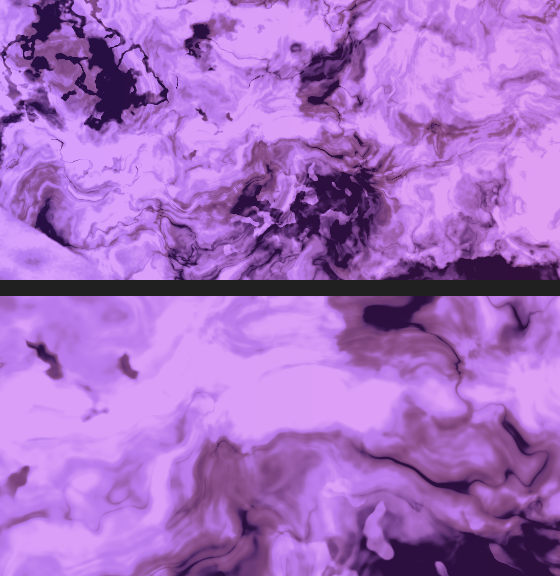
Top: the whole. Bottom: its middle third, enlarged.
This texture is drawn by a Shadertoy shader. Its source:

```glsl
// Weathered violet rock face: pale lilac mineral crossed by brown veins,
// with dark curled flecks, a banded dark mound and shaded ledges.
// Warped fractal noise gives one tone value, which a colour ramp paints.

#define WARP 0.55          // bend of the mineral flow
#define BODY_SCALE 4.0     // size of the pale clouds
#define BODY_CONTRAST 1.5  // light and dark in the clouds
#define VEIN_DEPTH 0.50    // darkness of the veins
#define FLECK_SCALE 13.0   // size of the curled flecks
#define RELIEF 1.7         // strength of the side light
#define GRAIN 0.07         // fine surface grain
#define BRIGHTNESS 0.78    // tone of the bare mineral

const vec3 INK   = vec3(0.17, 0.06, 0.25);
const vec3 PLUM  = vec3(0.41, 0.22, 0.51);
const vec3 MAUVE = vec3(0.63, 0.39, 0.74);
const vec3 LILAC = vec3(0.73, 0.48, 0.92);
const vec3 PALE  = vec3(0.86, 0.62, 0.97);
const vec3 BROWN = vec3(0.50, 0.27, 0.43);

float hash(vec2 p) {
    vec3 a = fract(vec3(p.xyx) * 0.1031);
    a += dot(a, a.yzx + 33.33);
    return fract((a.x + a.y) * a.z);
}

float noise(vec2 p) {
    vec2 i = floor(p), f = fract(p);
    f = f * f * (3.0 - 2.0 * f);
    return mix(mix(hash(i), hash(i + vec2(1, 0)), f.x),
               mix(hash(i + vec2(0, 1)), hash(i + vec2(1, 1)), f.x), f.y);
}

float fbm(vec2 p) {
    float sum = 0.0, amp = 0.5;
    for (int i = 0; i < 5; i++) {
        sum += amp * noise(p);
        p = mat2(1.6, 1.2, -1.2, 1.6) * p + 17.3;
        amp *= 0.5;
    }
    return sum;
}

vec2 flow(vec2 p) {
    return vec2(fbm(p + 3.1), fbm(p + 41.7)) - 0.48;
}

// Thin line along the middle level of a noise field
float vein(vec2 p, float sharpness) {
    return exp(-abs(fbm(p) - 0.48) * sharpness);
}

// Soft tilted ellipse, 1 inside and 0 outside
float patchMask(vec2 p, vec2 centre, vec2 radii, float angle) {
    vec2 d = p - centre, u = vec2(cos(angle), sin(angle));
    d = vec2(dot(d, u), dot(d, vec2(-u.y, u.x)));
    return 1.0 - smoothstep(0.65, 1.2, length(d / radii));
}

vec3 ramp(float t) {
    vec3 c = mix(INK, PLUM, smoothstep(0.05, 0.32, t));
    c = mix(c, MAUVE, smoothstep(0.28, 0.55, t));
    c = mix(c, LILAC, smoothstep(0.52, 0.74, t));
    return mix(c, PALE, smoothstep(0.72, 1.0, t));
}

void mainImage(out vec4 fragColor, in vec2 fragCoord) {
    vec2 p = fragCoord / iResolution.y;
    vec2 w = flow(p * 3.0);
    vec2 q = p + WARP * w;
    vec2 e = p + 0.3 * w + 0.22 * flow(p * 11.0);

    // Cloudy mineral, veins and flat strata low down
    float tone = BRIGHTNESS + BODY_CONTRAST * (fbm(q * BODY_SCALE) - 0.48);
    float gate = smoothstep(0.38, 0.62, fbm(q * 2.5 + 9.0));
    tone -= VEIN_DEPTH * gate * vein(q * vec2(5.0, 7.0) + 7.0, 30.0);
    float low = 1.0 - smoothstep(0.35, 0.6, p.y);
    tone -= 0.30 * low * vein(q * vec2(2.5, 9.0) + 23.0, 28.0);

    // Curled flecks and ragged dark blots on the upper left
    float upper = smoothstep(0.40, 0.52, e.y) * (1.0 - smoothstep(0.80, 1.02, e.x));
    vec2 f = p * FLECK_SCALE + 5.0 * flow(p * 7.0);
    float curl = 1.0 - smoothstep(0.04, 0.12, abs(noise(f) - 0.5));
    float fleck = curl * smoothstep(0.52, 0.64, noise(f * 0.6 + 31.0));
    tone -= 0.60 * upper * fleck;
    float blot = patchMask(e, vec2(0.34, 0.75), vec2(0.13, 0.06), 1.2);
    blot = max(blot, patchMask(e, vec2(0.08, 0.67), vec2(0.09, 0.06), 2.3));
    blot = max(blot, patchMask(e, vec2(0.00, 0.52), vec2(0.04, 0.10), 0.0));
    blot = max(blot, 0.7 * patchMask(e, vec2(0.79, 0.90), vec2(0.13, 0.05), 1.6));
    tone -= 0.75 * blot;

    // Brown seam falling from the top toward the mound
    float seam = patchMask(e, vec2(1.23, 0.83), vec2(0.33, 0.12), 1.1);
    float core = patchMask(e, vec2(1.14, 0.75), vec2(0.23, 0.05), 1.1);
    tone -= 0.30 * seam + 0.32 * core;

    // Dark mound with arched bands and pale chips
    vec2 m = (e - vec2(1.05, 0.20)) * vec2(0.6, 1.0);
    float arch = noise(vec2(length(m) * 42.0, atan(m.y, m.x) * 3.0));
    float skirt = patchMask(e, vec2(1.05, 0.27), vec2(0.42, 0.27), 0.15);
    float mound = patchMask(e, vec2(1.06, 0.21), vec2(0.31, 0.16), 0.0);
    float chips = smoothstep(0.58, 0.72, noise(f * 1.7 + 50.0));
    tone -= skirt * (0.10 + 0.32 * arch) + mound * (0.45 - 0.45 * chips);

    // Ledge crease and the hollow below it, lower right
    float ledge = e.y - 0.02 - 0.57 * (e.x - 1.33);
    tone -= 0.28 * smoothstep(1.25, 1.4, p.x) * exp(-abs(ledge) * 55.0);
    float hollow = patchMask(e, vec2(1.70, 0.03), vec2(0.36, 0.07), 0.0);
    tone -= 0.75 * hollow + 0.25 * patchMask(e, vec2(1.65, 0.12), vec2(0.2, 0.07), -0.2);

    // Side light and grain
    float relief = fbm(q * 9.0 + vec2(-0.12, 0.18)) - fbm(q * 9.0);
    tone -= RELIEF * relief;

    // Smooth boulder in the lower left corner
    float edge = dot(p - vec2(0.42, 0.0), vec2(0.555, 0.832)) + 0.08 * w.x;
    tone -= 0.22 * exp(-max(edge, 0.0) * 40.0);
    float stone = 0.80 + 0.8 * (fbm(p * vec2(9.0, 14.0)) - 0.48);
    tone = mix(stone, tone, smoothstep(-0.008, 0.008, edge));
    tone += GRAIN * (noise(p * 120.0) - 0.5);

    // Colour, with brown stain in the middle tones
    vec3 col = ramp(tone);
    float stain = smoothstep(0.15, 0.35, tone) * (1.0 - smoothstep(0.45, 0.72, tone));
    col = mix(col, BROWN, 0.55 * stain * smoothstep(0.40, 0.58, fbm(q * 5.0 + 60.0)));
    col += vec3(0.02, 0.0, -0.02) * (p.x - 1.0);
    fragColor = vec4(clamp(col, 0.0, 1.0), 1.0);
}
```
